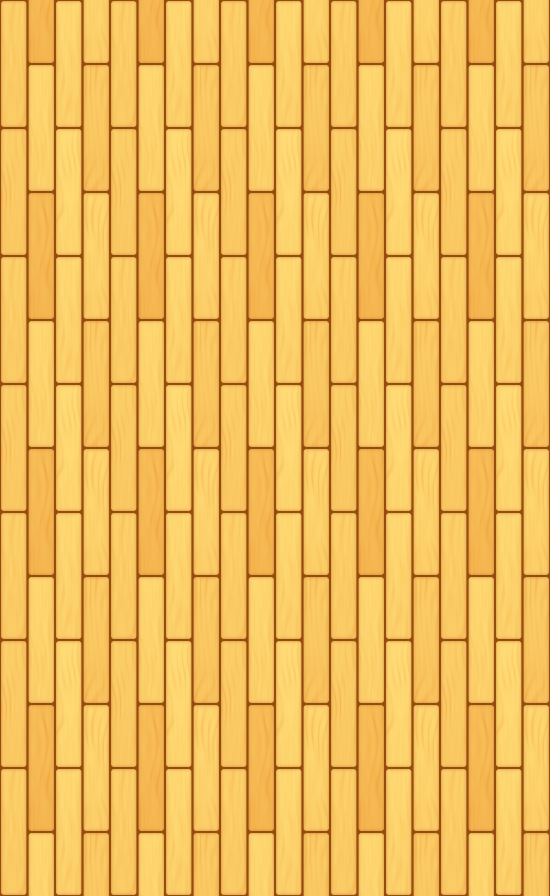
This texture is drawn by a WebGL 2 fragment shader. Its source:

```glsl
#version 300 es
precision highp float;
// Staggered upright wooden planks with dark rounded seams and soft grain.

#define COLUMNS 20.0      // planks across
#define ROWS 7.0          // planks down
#define SEAM 0.075        // seam width, in plank widths
#define CORNER 0.11       // corner radius, in plank widths
#define RIM 0.045         // falloff of the shaded plank edge
#define RING_COUNT 4.0    // growth rings across a plank
#define RING_WARP 2.6     // waviness of the rings
#define RING_DEPTH 0.30   // how far rings darken the wood
#define FIBRE_DEPTH 0.16  // strength of the fine fibres

uniform vec2 u_resolution;
out vec4 fragColor;

const vec3 PALE_WOOD = vec3(1.00, 0.860, 0.460);
const vec3 WARM_WOOD = vec3(0.950, 0.670, 0.270);
const vec3 RIM_BROWN = vec3(0.780, 0.500, 0.180);
const vec3 SEAM_BROWN = vec3(0.590, 0.300, 0.060);

// Warmth of the eight planks in one repeat: two per column, four columns
const float WARMTH[8] = float[8](0.30, 0.34, 0.70, 0.17, 0.16, 0.08, 0.20, 0.42);

vec2 hashGradient(vec2 cell) {
    vec3 h = fract(cell.xyx * vec3(0.1031, 0.1030, 0.0973));
    h += dot(h, h.yzx + 33.33);
    float angle = 6.2832 * fract((h.x + h.y) * h.z);
    return vec2(cos(angle), sin(angle));
}

float gradientNoise(vec2 p) {
    vec2 i = floor(p), f = p - i;
    vec2 u = f * f * f * (f * (f * 6.0 - 15.0) + 10.0);
    vec2 e = vec2(0.0, 1.0);
    float low = mix(dot(hashGradient(i), f),
                    dot(hashGradient(i + e.yx), f - e.yx), u.x);
    float high = mix(dot(hashGradient(i + e.xy), f - e.xy),
                     dot(hashGradient(i + e.yy), f - e.yy), u.x);
    return mix(low, high, u.y);
}

float roundedBox(vec2 p, vec2 halfSize, float radius) {
    vec2 q = abs(p) - halfSize + radius;
    return length(max(q, 0.0)) + min(max(q.x, q.y), 0.0) - radius;
}

// Extra warmth from wavy rings and fine fibres; p is in plank widths
float woodGrain(vec2 p, float seed) {
    vec2 offset = vec2(17.3, 9.7) * (seed + 1.0);
    float warp = gradientNoise(vec2(p.x * 0.9, p.y * 0.38) + offset);
    float phase = p.x * RING_COUNT + warp * RING_WARP + seed * 0.37;
    float ring = pow(0.5 + 0.5 * sin(6.2832 * phase), 3.0);
    float patches = smoothstep(-0.25, 0.45, gradientNoise(p * vec2(1.6, 0.5) + offset.yx));
    float fibre = gradientNoise(vec2(p.x * 11.0, p.y * 0.9) + offset);
    return RING_DEPTH * ring * patches + FIBRE_DEPTH * fibre;
}

void main() {
    vec2 uv = gl_FragCoord.xy / u_resolution;
    vec2 grid = vec2(uv.x * COLUMNS, (1.0 - uv.y) * ROWS);

    // Odd columns slide by half a plank
    float column = floor(grid.x);
    grid.y += 0.5 * mod(column, 2.0);
    float seed = 2.0 * mod(column, 4.0) + mod(floor(grid.y), 2.0);

    // Plank outline, in plank widths
    vec2 local = fract(grid);
    vec2 size = vec2(1.0, u_resolution.y * COLUMNS / (u_resolution.x * ROWS));
    vec2 p = (local - 0.5) * size;
    float edge = roundedBox(p, 0.5 * (size - SEAM), CORNER);
    float pixel = COLUMNS / u_resolution.x;

    // Wood, slightly warmer towards the lower end
    float warmth = WARMTH[int(seed)] + 0.16 * (local.y - 0.5);
    warmth += woodGrain(p, seed);
    vec3 color = mix(PALE_WOOD, WARM_WOOD, clamp(warmth, 0.0, 1.1));

    // Shaded rim and seam
    color = mix(color, RIM_BROWN, 0.55 * exp(min(edge, 0.0) / RIM));
    color = mix(color, SEAM_BROWN, smoothstep(-0.5 * pixel, 0.5 * pixel, edge));
    fragColor = vec4(color, 1.0);
}
```
